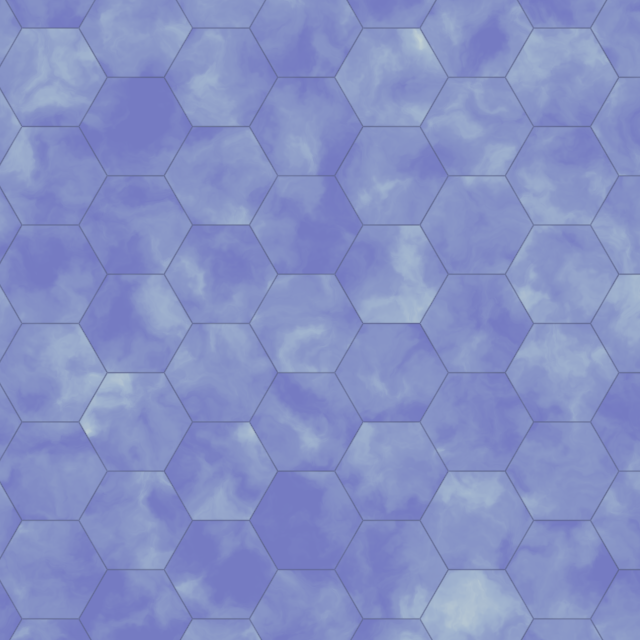
Write a Shadertoy shader that draws this pattern.

```glsl
// Flat-topped hexagonal tiles of cloudy periwinkle marble with thin grey joints

#define ROWS 6.5                          // tile heights per canvas height
#define GRID_SHIFT vec2(0.512, 0.715)     // first tile centre, in tile heights
#define JOINT_HALF_WIDTH 0.0010           // canvas units
#define JOINT_OPACITY 0.68
#define JOINT_COLOR vec3(0.35, 0.38, 0.53)
#define DEEP_COLOR vec3(0.458, 0.482, 0.762)
#define MID_COLOR vec3(0.530, 0.582, 0.780)
#define PALE_COLOR vec3(0.630, 0.705, 0.812)
#define CREAM_COLOR vec3(0.84, 0.89, 0.84)
#define CLOUD_SCALE 2.1                   // cloud cells per tile height
#define CLOUD_CONTRAST 1.75
#define TILE_VARIATION 0.26

float hash(vec2 p) {
    vec3 q = fract(p.xyx * vec3(0.1031, 0.1030, 0.0973));
    q += dot(q, q.yzx + 33.33);
    return fract((q.x + q.y) * q.z);
}

float valueNoise(vec2 p) {
    vec2 i = floor(p), f = fract(p);
    f = f * f * (3.0 - 2.0 * f);
    vec2 e = vec2(0.0, 1.0);
    return mix(mix(hash(i), hash(i + e.yx), f.x),
               mix(hash(i + e.xy), hash(i + e.yy), f.x), f.y);
}

float fbm(vec2 p) {
    float sum = 0.0, amplitude = 0.5;
    for (int i = 0; i < 5; i++) {
        sum += amplitude * valueNoise(p);
        p = mat2(1.6, 1.2, -1.2, 1.6) * p + 17.3;
        amplitude *= 0.52;
    }
    return sum;
}

// xy: position within the tile, zw: integer tile identity
vec4 hexTile(vec2 p) {
    vec2 period = vec2(sqrt(3.0), 1.0);
    vec2 a = mod(p, period) - 0.5 * period;
    vec2 b = mod(p - 0.5 * period, period) - 0.5 * period;
    vec2 local = dot(a, a) < dot(b, b) ? a : b;
    return vec4(local, round(2.0 * (p - local) / period));
}

float hexEdgeDistance(vec2 p) {
    p = abs(p);
    return 0.5 - max(p.y, dot(p, vec2(0.5 * sqrt(3.0), 0.5)));
}

// Domain-warped clouds, centred on zero
float clouds(vec2 p) {
    vec2 warp = vec2(fbm(p + 5.2), fbm(p + 41.7)) - 0.5;
    return fbm(p + 1.5 * warp) - 0.5;
}

vec3 marbleColor(float tone) {
    vec3 color = mix(DEEP_COLOR, MID_COLOR, smoothstep(-0.08, 0.55, tone));
    color = mix(color, PALE_COLOR, smoothstep(0.45, 1.05, tone));
    return mix(color, CREAM_COLOR, smoothstep(0.95, 1.6, tone));
}

void mainImage(out vec4 fragColor, in vec2 fragCoord) {
    vec2 uv = fragCoord / iResolution.y;
    vec2 p = uv * ROWS - GRID_SHIFT;
    vec4 tile = hexTile(p);
    vec2 id = tile.zw + 40.0;

    // Each tile is cut from its own part of the stone
    vec2 cut = 60.0 * vec2(hash(id), hash(id + 71.0));
    float grain = clouds(tile.xy * CLOUD_SCALE + cut + 10.0);

    // Broad drifts cross the joints, with a pale bloom near the upper right
    float drift = fbm(p * 0.65 + 23.0) - 0.5;
    vec2 toBloom = (uv - vec2(0.99, 0.88)) / vec2(0.07, 0.12);
    float bloom = exp(-dot(toBloom, toBloom));

    float tone = 0.45 + CLOUD_CONTRAST * grain + 0.8 * drift
               + TILE_VARIATION * (hash(id + 13.0) - 0.5)
               + bloom * (0.35 + 1.6 * max(grain, 0.0));
    vec3 color = marbleColor(tone);

    // Thin joints with slightly uneven strength
    float edge = hexEdgeDistance(tile.xy) / ROWS;
    float blur = max(0.9 / iResolution.y, 0.0009);
    float joint = 1.0 - smoothstep(JOINT_HALF_WIDTH - blur, JOINT_HALF_WIDTH + blur, edge);
    float wear = 0.85 + 0.3 * valueNoise(p * 5.0 + 80.0);
    color = mix(color, JOINT_COLOR, joint * JOINT_OPACITY * wear);

    fragColor = vec4(color, 1.0);
}
```
